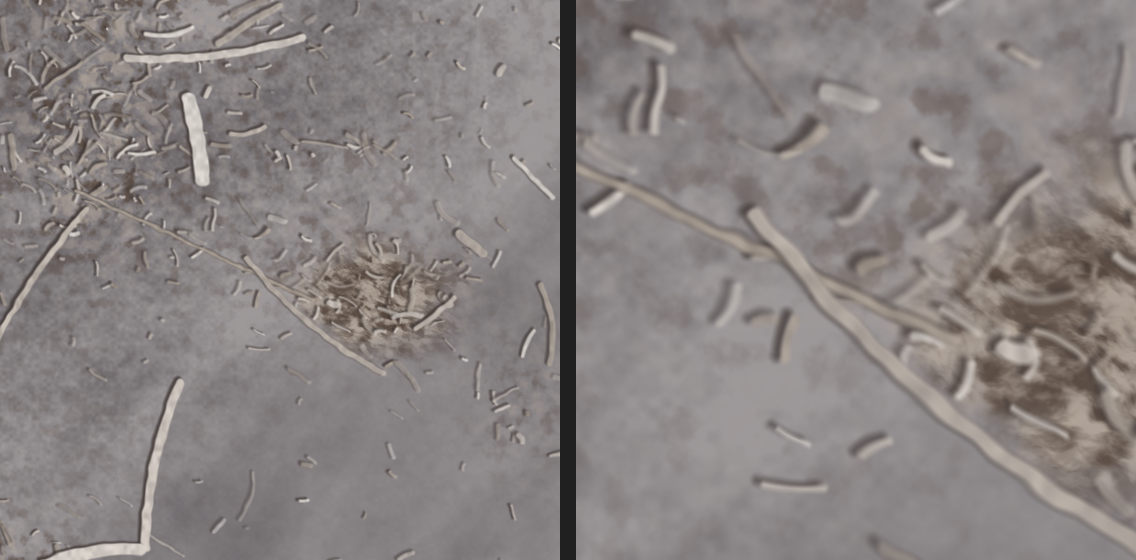
Left, the full canvas; right, a detail of the centre.
This texture is drawn by a three.js fragment shader. Its source:

```glsl
// Driftwood on grey sand seen from above: streaked and mottled noise sand, a
// fibrous brown debris patch, hashed grids of worn sticks gathered by a density
// field, and a few large bowed logs, each shadowed on its upper left.
varying vec2 vUv;

const vec3 SAND_DARK = vec3(0.465, 0.445, 0.455);
const vec3 SAND_LIGHT = vec3(0.60, 0.58, 0.585);
const vec3 SHADOW = vec3(0.22, 0.19, 0.18);
const vec3 SOIL = vec3(0.33, 0.27, 0.23);
const vec3 STRAW = vec3(0.70, 0.65, 0.60);
const vec3 BONE = vec3(0.96, 0.94, 0.92);
const vec2 SHADOW_SHIFT = vec2(-0.005, 0.003);
const float SOFTNESS = 0.0025;

float hash(vec2 p) { return fract(sin(dot(p, vec2(127.1, 311.7))) * 43758.5453); }

float noise(vec2 p) {
  vec2 i = floor(p), f = fract(p);
  f = f * f * (3.0 - 2.0 * f);
  return mix(mix(hash(i), hash(i + vec2(1.0, 0.0)), f.x),
             mix(hash(i + vec2(0.0, 1.0)), hash(i + 1.0), f.x), f.y);
}

float fbm(vec2 p) {
  float sum = 0.0, weight = 0.533;
  for (int i = 0; i < 4; i++) {
    sum += weight * noise(p);
    p = mat2(1.6, 1.2, -1.2, 1.6) * p + 7.3;
    weight *= 0.5;
  }
  return sum;
}

// Distance to a line bowed sideways by a fraction of its length
float bowedLine(vec2 p, vec4 ends, float bow) {
  vec2 pa = p - ends.xy, ba = ends.zw - ends.xy;
  float t = clamp(dot(pa, ba) / dot(ba, ba), 0.0, 1.0);
  return length(pa - ba * t - bow * 4.0 * t * (1.0 - t) * vec2(-ba.y, ba.x));
}

float blob(vec2 p, vec2 center, vec2 radius) {
  vec2 q = (p - center) / radius;
  return exp(-dot(q, q));
}

// Brown patch, cut off along the log on its lower left
float debrisPatch(vec2 p) {
  float cut = smoothstep(0.67, 0.70, dot(p, vec2(0.64, 0.77)));
  return cut * blob(p, vec2(0.665, 0.465), vec2(0.135, 0.1));
}

float litterDensity(vec2 p) {
  return 0.04 + 0.85 * blob(p, vec2(0.15, 0.74), vec2(0.12, 0.17))
    + 0.5 * blob(p, vec2(0.2, 0.98), vec2(0.18, 0.09)) + 0.5 * blob(p, vec2(0.02, 0.0), vec2(0.12, 0.06))
    + 0.3 * blob(p, vec2(0.94, 0.28), vec2(0.09, 0.11)) + 0.2 * blob(p, vec2(0.45, 0.75), vec2(0.3, 0.22))
    + 0.8 * debrisPatch(p);
}

// Lays a worn stick with soft edges over its shadow
vec3 layStick(vec3 ground, vec2 p, vec4 ends, float bow, float halfWidth, float paleness, float opacity) {
  float d = bowedLine(p, ends, bow) - halfWidth;
  float shadowD = bowedLine(p - SHADOW_SHIFT, ends, bow) - halfWidth;
  float wear = noise(p * vec2(130.0, 90.0));
  vec3 wood = mix(STRAW, BONE, paleness) * (0.84 + 0.16 * wear);
  ground = mix(ground, SHADOW, 0.75 * opacity * (1.0 - smoothstep(-0.003, 0.004, shadowD)));
  return mix(ground, wood, opacity * (1.0 - smoothstep(-SOFTNESS, SOFTNESS, d)));
}

// One grid of random sticks; the shortest read as pebbles
vec3 scatterSticks(vec3 ground, vec2 p, float cells, float amount, float halfWidth, float seed) {
  for (int i = 0; i < 9; i++) {
    vec2 id = floor(p * cells) + vec2(mod(float(i), 3.0), floor(float(i) / 3.0)) - 1.0;
    vec2 key = id + seed;
    vec2 center = (id + 0.1 + 0.8 * vec2(hash(key), hash(key + 17.0))) / cells;
    if (hash(key + 43.0) > amount * litterDensity(center)) continue;
    float angle = 6.2832 * hash(key + 71.0);
    vec2 arm = mix(0.05, 0.65, hash(key + 97.0)) / cells * vec2(cos(angle), sin(angle));
    float girth = halfWidth * mix(0.5, 1.5, hash(key + 59.0));
    ground = layStick(ground, p, vec4(center - arm, center + arm), 0.25 * (hash(key + 5.0) - 0.5),
                      girth, hash(key + 83.0), mix(0.35, 1.0, hash(key + 29.0)));
  }
  return ground;
}

void main() {
  vec2 p = vUv;
  float litter = litterDensity(p);
  float rough = smoothstep(-0.4, 0.25, p.y - p.x);
  // Sand: broad diagonal drifts, mottling and grit
  vec2 drift = mat2(0.7, -0.7, 0.7, 0.7) * p * vec2(3.0, 7.0);
  float tone = 0.55 + 2.0 * (fbm(drift + 2.0) - 0.5) + 0.5 * (p.y - 0.5) * p.x;
  tone += (0.2 + 0.7 * rough + 1.2 * litter) * (fbm(p * 60.0) - 0.5);
  tone += (0.1 + 0.35 * rough) * (noise(p * 150.0) - 0.5);
  vec3 color = mix(SAND_DARK, SAND_LIGHT, clamp(tone, -0.2, 1.1));
  // Dark stains and pale flecks among the litter
  float grime = fbm(p * 48.0 + 9.0);
  color = mix(color, SOIL, smoothstep(0.5, 0.8, grime) * min(0.15 * rough + 1.1 * litter, 0.8));
  color = mix(color, STRAW, smoothstep(0.48, 0.25, grime) * min(0.9 * litter, 0.7));
  // Fibrous brown debris
  vec2 warped = p + 0.02 * fbm(p * 22.0);
  float fibre = fbm(mat2(0.9, 0.4, -0.4, 0.9) * warped * vec2(60.0, 105.0));
  float patchCover = smoothstep(0.1, 0.8, debrisPatch(p) + 0.5 * (fbm(p * 24.0) - 0.5));
  color = mix(color, mix(SOIL, STRAW, smoothstep(0.25, 0.75, fibre)), 0.85 * patchCover);
  // Small sticks, fine to coarse, with wavering outlines
  vec2 q = p + 0.004 * (vec2(noise(p * 60.0), noise(p * 60.0 + 31.0)) - 0.5);
  color = scatterSticks(color, q, 44.0, 0.7, 0.0022, 3.0);
  color = scatterSticks(color, q, 25.0, 1.0, 0.003, 157.0);
  color = scatterSticks(color, q, 14.0, 1.1, 0.0038, 311.0);
  // Large logs: ends, bow, half width, paleness, opacity
  color = layStick(color, q, vec4(0.137, 0.659, 0.56, 0.463), 0.0, 0.003, 0.1, 0.9);
  color = layStick(color, q, vec4(0.44, 0.538, 0.684, 0.333), -0.05, 0.005, 0.4, 0.85);
  color = layStick(color, q, vec4(0.154, 0.625, -0.01, 0.385), -0.03, 0.005, 0.4, 1.0);
  color = layStick(color, q, vec4(0.228, 0.896, 0.54, 0.932), -0.04, 0.007, 0.7, 0.95);
  color = layStick(color, q, vec4(0.337, 0.822, 0.362, 0.68), 0.02, 0.013, 0.85, 0.95);
  color = layStick(color, q, vec4(0.322, 0.315, 0.26, 0.023), -0.05, 0.008, 0.6, 1.0);
  color = layStick(color, q, vec4(0.08, -0.01, 0.25, 0.018), 0.06, 0.011, 0.7, 1.0);
  color = layStick(color, q, vec4(0.39, 0.922, 0.5, 0.99), 0.02, 0.006, 0.3, 0.8);
  color = layStick(color, q, vec4(0.918, 0.717, 0.987, 0.648), 0.0, 0.004, 0.8, 0.9);
  color = layStick(color, q, vec4(0.742, 0.414, 0.81, 0.469), -0.05, 0.004, 0.5, 0.9);
  color = layStick(color, q, vec4(0.82, 0.582, 0.862, 0.548), 0.0, 0.008, 0.4, 0.85);
  color = layStick(color, q, vec4(0.965, 0.49, 0.982, 0.35), 0.09, 0.005, 0.2, 0.8);
  gl_FragColor = vec4(color, 1.0);
}
```
